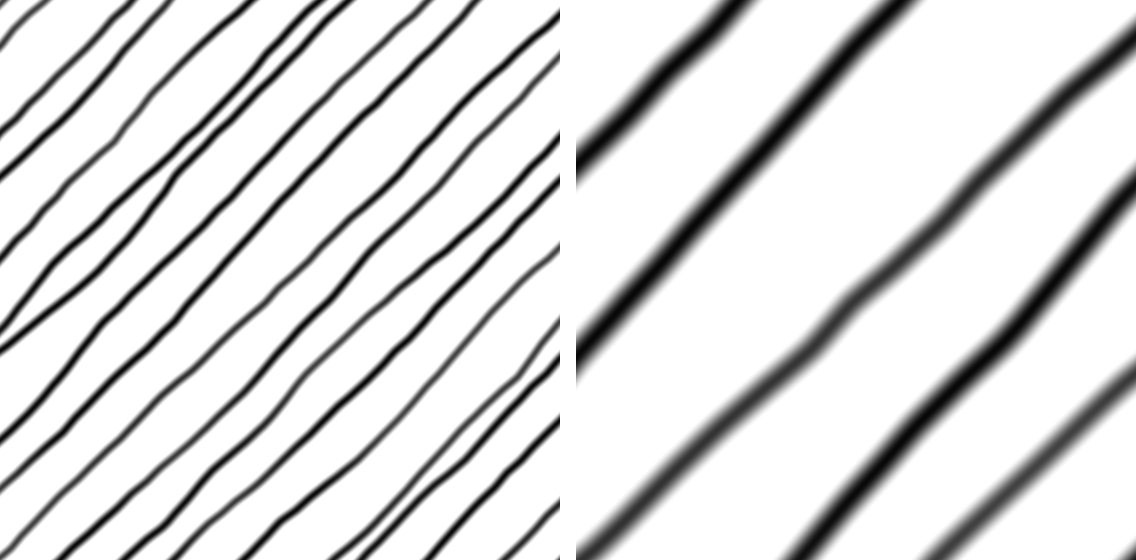
Left: the whole. Right: its middle third, enlarged.
A three.js fragment shader for this pattern:

```glsl
// Soft hand-drawn black diagonal lines, unevenly spaced and wobbling, on white.
varying vec2 vUv;

// Sine-free hash, 0 to 1
float hash(vec2 p) {
  vec3 q = fract(vec3(p.xyx) * 0.1031);
  q += dot(q, q.yzx + 33.33);
  return fract((q.x + q.y) * q.z);
}

// 1D noise from -1 to 1, one strand per seed; half linear, so bends stay crisp
float strand(float t, float seed) {
  float cell = floor(t);
  float f = t - cell;
  f = mix(f, f * f * (3.0 - 2.0 * f), 0.5);
  return mix(hash(vec2(cell, seed)), hash(vec2(cell + 1.0, seed)), f) * 2.0 - 1.0;
}

// Sideways drift of one line: long sway, short bends, slight hand tremor
float wobble(float along, float id) {
  float t = along + 3.0 * hash(vec2(id, 7.0));
  return 0.024 * strand(t / 0.45, id + 11.3)
       + 0.008 * strand(t / 0.17, id + 75.7)
       + 0.0022 * strand(t / 0.05, id + 143.1);
}

// Ink coverage of one line
float lineInk(float across, float along, float id, float spacing) {
  float jitter = 0.06 * (hash(vec2(id, 3.0)) - 0.5);
  float center = id * spacing + jitter + wobble(along, id);
  float dist = abs(across - center) * 0.7071;
  float pressure = smoothstep(-0.9, 0.1, strand(along / 0.5, id + 211.9));
  float reach = mix(0.0118, 0.0132, pressure);
  return mix(0.74, 0.97, pressure) * (1.0 - smoothstep(0.0, reach, dist));
}

void main() {
  // Diagonal axes: the lines rise from lower left to upper right
  float along = vUv.x + vUv.y + 4.0;
  float across = vUv.x - vUv.y + 3.0;
  float spacing = 0.111;
  float nearest = floor(across / spacing + 0.5);

  // Darkest of the neighbouring lines
  float ink = 0.0;
  for (int i = -1; i <= 1; i++) {
    ink = max(ink, lineInk(across, along, nearest + float(i), spacing));
  }
  gl_FragColor = vec4(vec3(1.0 - ink), 1.0);
}
```
